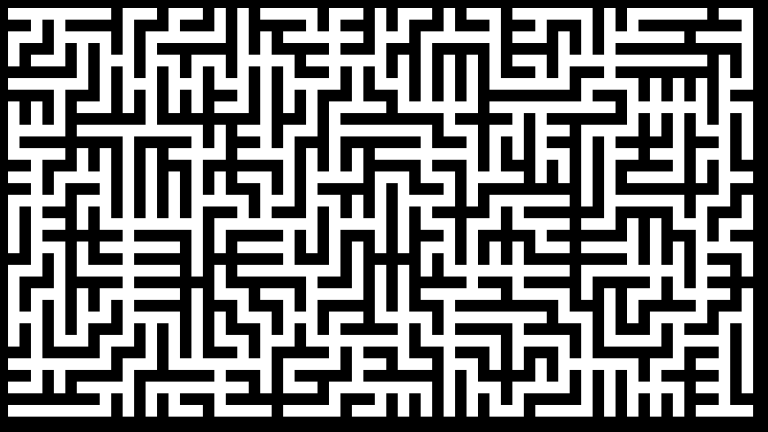
Write a Shadertoy shader that draws this pattern.

```glsl
// Draws a dense black and white maze of square corridors.
// Every wall post grows one wall towards a higher neighbour on a noise terrain
// that rises to the frame, so walls form trees and corridors stay connected.

#define ROOMS      vec2(33.0, 18.0)  // corridors across and down
#define SHIFT      vec2(0.3, 0.315)  // offset of the maze, in cells
#define SEED       7.0
#define HILL_FREQ  0.19              // terrain noise per post
#define RIM_SLOPE  0.05              // terrain rise towards the frame
#define ROUGHNESS  0.14              // random height of single posts
#define GRAIN_FREQ 0.31              // patches of common wall direction
#define GRAIN      0.45              // strength of that direction

const vec3 WALL_COLOR = vec3(0.0);
const vec3 PATH_COLOR = vec3(1.0);

float hash(vec2 p) {
    vec3 q = fract(vec3(p.xyx + SEED) * 0.1031);
    q += dot(q, q.yzx + 33.33);
    return fract((q.x + q.y) * q.z);
}

// Slope of a random direction at lattice point i, seen from offset f.
float slope(vec2 i, vec2 f) {
    float angle = 6.2832 * hash(i + 71.0);
    return dot(vec2(cos(angle), sin(angle)), f);
}

float gradientNoise(vec2 p) {
    vec2 i = floor(p), f = p - i;
    vec2 u = f * f * f * (f * (f * 6.0 - 15.0) + 10.0);
    vec2 e = vec2(1.0, 0.0);
    return mix(mix(slope(i, f), slope(i + e, f - e), u.x),
               mix(slope(i + e.yx, f - e.yx), slope(i + 1.0, f - 1.0), u.x), u.y);
}

// Steps from a post to the nearest side of the frame.
float rimDistance(vec2 post) {
    vec2 d = min(post, ROOMS - post);
    return min(d.x, d.y);
}

float height(vec2 post) {
    float rim = rimDistance(post);
    if (rim < 0.5) return 100.0;
    return gradientNoise(post * HILL_FREQ + 3.7) + ROUGHNESS * hash(post + 19.0)
         - RIM_SLOPE * rim;
}

// Direction of the wall grown by a post; zero on the frame and on summits.
vec2 wallDirection(vec2 post) {
    vec2 best = vec2(0.0);
    if (rimDistance(post) < 0.5) return best;
    float ground = height(post), bestScore = -10.0;
    float grain = GRAIN * gradientNoise(post * GRAIN_FREQ + 40.3);
    vec2 dir = vec2(1.0, 0.0);
    for (int k = 0; k < 4; k++) {
        float score = hash(post * 4.0 + dir + 137.0) + grain * (abs(dir.x) - abs(dir.y));
        if (score > bestScore && height(post + dir) > ground) {
            bestScore = score;
            best = dir;
        }
        dir = vec2(-dir.y, dir.x);
    }
    return best;
}

// 1 for a corridor cell, 0 for a wall; posts sit on even cells, rooms on odd.
float openCell(vec2 cell) {
    if (any(lessThan(cell, vec2(0.5))) ||
        any(greaterThan(cell, 2.0 * ROOMS - 0.5))) return 0.0;
    vec2 odd = mod(cell, 2.0);
    if (odd.x == odd.y) return odd.x;
    vec2 along = odd;                       // wall axis between two posts
    vec2 post = (cell - along) * 0.5;
    bool grown = dot(wallDirection(post), along) > 0.5 ||
                 dot(wallDirection(post + along), along) < -0.5;
    return grown ? 0.0 : 1.0;
}

void mainImage(out vec4 fragColor, in vec2 fragCoord) {
    // Cell coordinates, counted from the upper left corner.
    vec2 cells = 2.0 * ROOMS + 1.0;
    vec2 uv = fragCoord / iResolution.xy;
    vec2 p = vec2(uv.x, 1.0 - uv.y) * cells + SHIFT - 0.5;

    // Blend the four nearest cells by their exact coverage of the pixel.
    vec2 i = floor(p);
    vec2 cover = clamp((p - i - 0.5) * iResolution.xy / cells + 0.5, 0.0, 1.0);
    float upper = mix(openCell(i), openCell(i + vec2(1.0, 0.0)), cover.x);
    float lower = mix(openCell(i + vec2(0.0, 1.0)), openCell(i + 1.0), cover.x);
    float path = mix(upper, lower, cover.y);

    fragColor = vec4(mix(WALL_COLOR, PATH_COLOR, path), 1.0);
}
```
